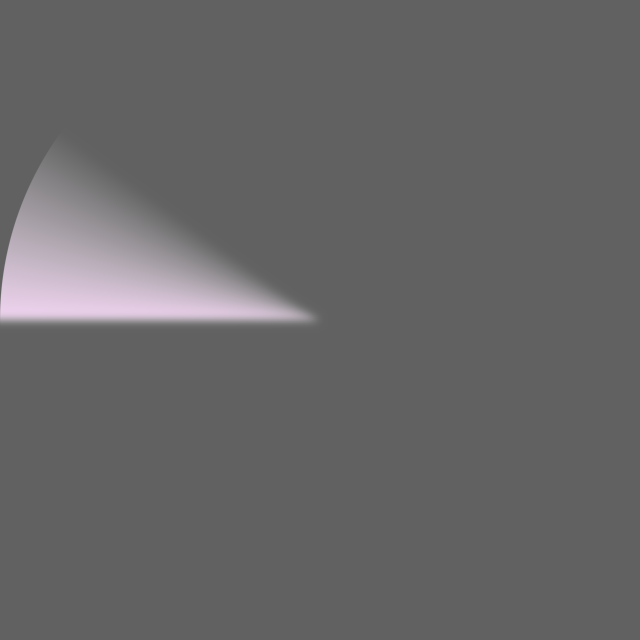
Give the GLSL for this background, as a Shadertoy shader.

```glsl
// A soft radar sweep: a pale pink wedge fading upward by angle on a grey disc.
// A conic ramp is blurred with a small Gaussian kernel, then clipped
// to the crisp rim of the disc.

#define DISC_RADIUS 0.5
#define SWEEP_TURN 0.1
#define BLUR_SIGMA 0.0065
#define BLUR_STEPS 6
#define BACKDROP vec3(0.379)
#define DISC_GREY vec3(0.382)
#define TINT_FAINT vec3(0.95, 0.94, 0.95)
#define TINT_BRIGHT vec3(0.95, 0.835, 0.95)

const float TAU = 6.2831853;

// Strength of the wedge: 1 along the left axis, 0 at the end of the sweep
float conicRamp(vec2 p, float softness) {
    float turn = atan(abs(p.y), -p.x + 1e-6) / TAU;
    float aboveAxis = smoothstep(-softness, softness, p.y);
    return aboveAxis * clamp(1.0 - turn / SWEEP_TURN, 0.0, 1.0);
}

// Gaussian average of the ramp over a square kernel three sigmas wide
float blurredSweep(vec2 p) {
    float spacing = 3.0 * BLUR_SIGMA / float(BLUR_STEPS);
    float sum = 0.0;
    float weightSum = 0.0;
    for (int y = -BLUR_STEPS; y <= BLUR_STEPS; y++) {
        for (int x = -BLUR_STEPS; x <= BLUR_STEPS; x++) {
            vec2 offset = vec2(float(x), float(y)) * spacing;
            float weight = exp(-0.5 * dot(offset, offset) / (BLUR_SIGMA * BLUR_SIGMA));
            sum += weight * conicRamp(p + offset, spacing);
            weightSum += weight;
        }
    }
    return sum / weightSum;
}

void mainImage(out vec4 fragColor, in vec2 fragCoord) {
    float canvas = min(iResolution.x, iResolution.y);
    vec2 p = (fragCoord - 0.5 * iResolution.xy) / canvas;
    float pixel = 1.0 / canvas;

    // Disc barely lighter than the backdrop
    float disc = 1.0 - smoothstep(-0.75 * pixel, 0.75 * pixel, length(p) - DISC_RADIUS);
    vec3 color = mix(BACKDROP, DISC_GREY, disc);

    // Wedge grows pinker as it grows stronger
    float glow = blurredSweep(p);
    vec3 tint = mix(TINT_FAINT, TINT_BRIGHT, glow);
    color = mix(color, tint, glow * disc);

    fragColor = vec4(color, 1.0);
}
```
